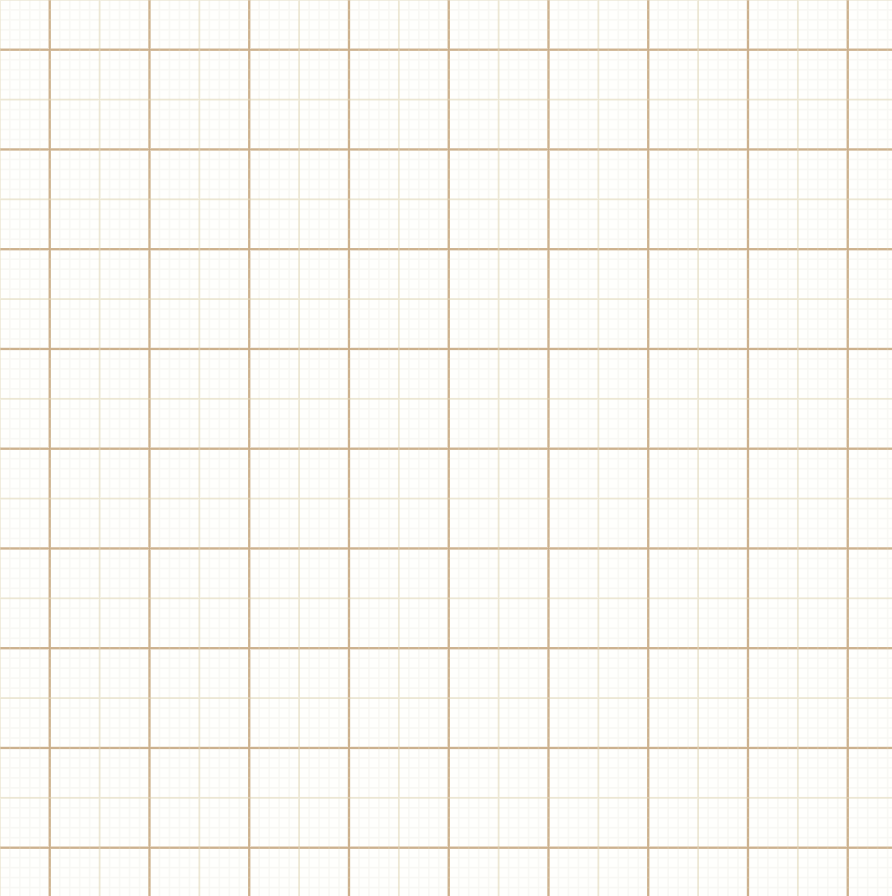
This pattern is drawn by a Shadertoy shader. Its source:

```glsl
#define CELL 0.11133
#define ORIGIN vec2(0.0555, 0.0539)
#define MAJOR_WIDTH 0.0026
#define MEDIUM_WIDTH 0.0020
#define MINOR_WIDTH 0.0019
#define NOTCH 0.22
#define PAPER vec3(1.0, 1.0, 0.993)
#define MINOR_INK vec3(0.974, 0.972, 0.955)
#define MEDIUM_INK vec3(0.925, 0.905, 0.83)
#define MAJOR_INK vec3(0.80, 0.695, 0.555)

// Signed distance to the nearest line of a repeating set, per axis
vec2 lineDistance(vec2 p, float period) {
    return p - period * round(p / period);
}

// Exact overlap of a pixel-wide box with a line of the given width
vec2 coverage(vec2 d, float width, float pixel) {
    vec2 right = min(d + 0.5 * pixel, vec2(0.5 * width));
    vec2 left = max(d - 0.5 * pixel, vec2(-0.5 * width));
    return clamp((right - left) / pixel, 0.0, 1.0);
}

float either(vec2 v) {
    return max(v.x, v.y);
}

void mainImage(out vec4 fragColor, in vec2 fragCoord) {
    float pixel = 1.0 / iResolution.y;
    vec2 p = fragCoord * pixel - ORIGIN;

    // Ten fine steps per cell; every fifth belongs to a stronger rule
    float fineStep = CELL / 10.0;
    vec2 isMinor = step(0.5, mod(round(p / fineStep), 5.0));
    vec2 minor = isMinor * coverage(lineDistance(p, fineStep), MINOR_WIDTH, pixel);
    vec2 medium = coverage(lineDistance(p + 0.5 * CELL, CELL), MEDIUM_WIDTH, pixel);
    vec2 major = coverage(lineDistance(p, CELL), MAJOR_WIDTH, pixel);

    // Layer the rules from faint to strong
    vec3 color = mix(PAPER, MINOR_INK, either(minor));
    color = mix(color, MEDIUM_INK, either(medium));
    color = mix(color, MAJOR_INK, either(major));

    // Fine and medium rules leave pale notches where they cross strong ones
    float minorNotch = either(major * minor.yx);
    float mediumNotch = either(major * medium.yx);
    color = mix(color, MEDIUM_INK, NOTCH * max(minorNotch, 2.0 * mediumNotch));

    fragColor = vec4(color, 1.0);
}
```
